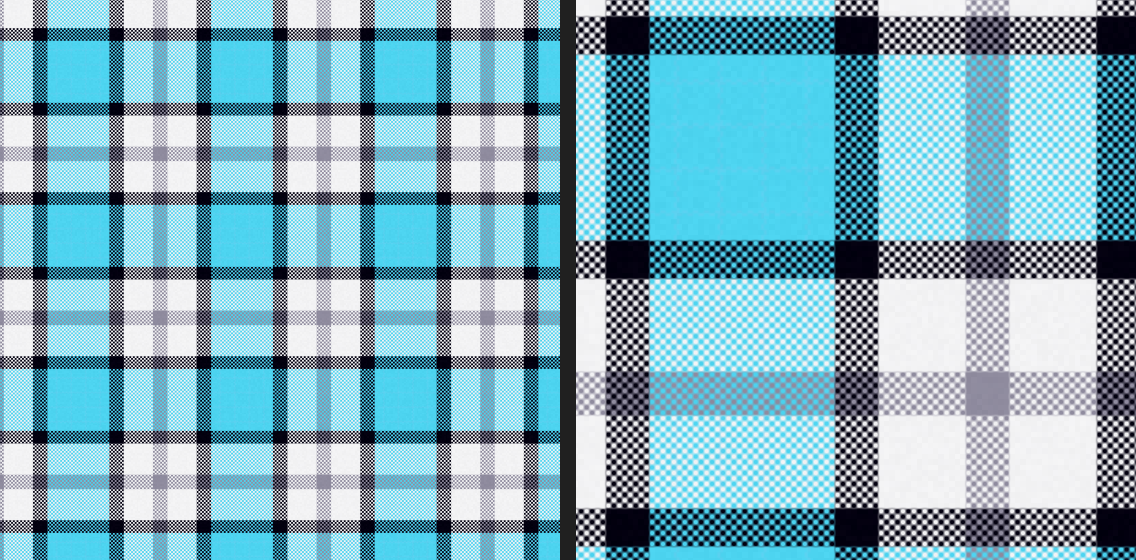
Left, the full canvas; right, a detail of the centre.
A Shadertoy shader for this pattern:

```glsl
// Woven tartan: cyan and white checks with black borders and a grey centre line.

const vec2  PERIOD       = vec2(0.2922, 0.2929);  // size of one repeat on the canvas
const vec2  BLUE_CENTER  = vec2(0.1400, 0.8717);  // middle of one cyan band
const float THREADS      = 90.0;                  // threads per repeat
const float BLUE_EDGE    = 17.0;                  // thread counts from the cyan centre
const vec2  BLACK_EDGE   = vec2(25.0, 24.0);
const float GREY_EDGE    = 41.0;
const float WEAVE_GAIN   = 1.5;
const float PIN_SPACING  = 8.0;
const float PIN_STRENGTH = 0.22;
const float THREAD_NOISE = 0.02;

const vec3 BLUE  = vec3(0.30, 0.83, 0.94);
const vec3 WHITE = vec3(0.95, 0.95, 0.955);
const vec3 BLACK = vec3(0.01, 0.00, 0.06);
const vec3 GREY  = vec3(0.56, 0.545, 0.62);
const vec3 PIN   = vec3(0.56, 0.76, 0.93);

const float PI = 3.14159265;

float hash(vec2 p) {
    return fract(sin(dot(p, vec2(127.1, 311.7))) * 43758.5453);
}

// Soft step from 0 to 1 across an edge.
float edge(float at, float x, float blur) {
    return smoothstep(at - blur, at + blur, x);
}

// Thread colour along one axis, mirrored about the cyan centre.
vec3 sett(float thread, float blackEdge, float blur) {
    float d = abs(mod(thread + 0.5 * THREADS, THREADS) - 0.5 * THREADS);

    // Faint lilac pinstripes inside the cyan band
    float pinDist = abs(mod(d, PIN_SPACING) - 0.5 * PIN_SPACING);
    float pin = 1.0 - edge(0.5, pinDist, blur);
    vec3 color = mix(BLUE, PIN, PIN_STRENGTH * pin);

    color = mix(color, BLACK, edge(BLUE_EDGE, d, blur));
    color = mix(color, WHITE, edge(blackEdge, d, blur));
    return mix(color, GREY, edge(GREY_EDGE, d, blur));
}

void mainImage(out vec4 fragColor, in vec2 fragCoord) {
    vec2 uv = fragCoord / iResolution.xy;
    vec2 thread = (uv - BLUE_CENTER) / PERIOD * THREADS;
    vec2 footprint = THREADS / (PERIOD * iResolution.xy);
    vec2 blur = max(0.7 * footprint, vec2(0.3));

    // Warp and weft bands
    vec3 warp = sett(thread.x, BLACK_EDGE.x, blur.x);
    vec3 weft = sett(thread.y, BLACK_EDGE.y, blur.y);

    // Plain weave, fading to an even blend when threads are below a pixel
    vec2 wave = sin(PI * thread);
    float fade = 1.0 - smoothstep(0.8, 1.2, max(footprint.x, footprint.y));
    float over = clamp(0.5 + 0.5 * WEAVE_GAIN * fade * wave.x * wave.y, 0.0, 1.0);
    vec3 color = mix(weft, warp, over);

    // Slight unevenness from thread to thread
    color += THREAD_NOISE * (hash(floor(thread)) - 0.5) * fade;

    fragColor = vec4(clamp(color, 0.0, 1.0), 1.0);
}
```
